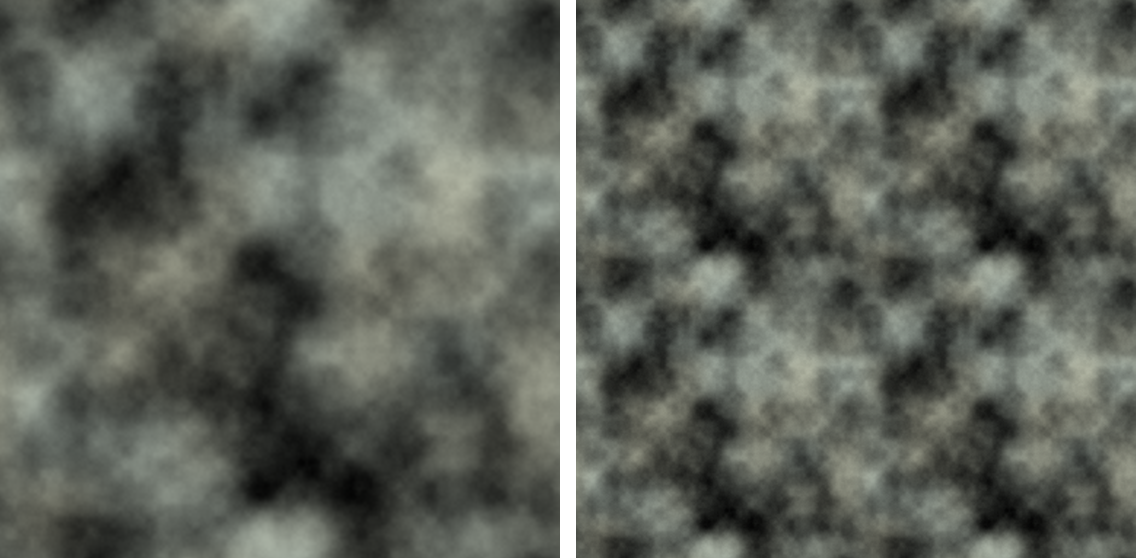
Left, the tile; right, the same tile 2 across and 2 down.
Give the GLSL for this texture, as a Shadertoy shader.

```glsl
// Soft grey-green clouds: wrapping value noise summed over octaves, then tinted.
// The coarsest lattice is a shuffle of evenly spaced levels, so the shares of
// dark and light stay balanced; finer lattices use an integer hash.

const int   BASE_CELLS = 6;      // coarsest cells per side, fixed by the shuffle
const int   OCTAVES    = 6;
const float GAIN       = 0.5;    // weight of each octave against the one before
const float MEAN_TONE  = 0.354;
const float CONTRAST   = 0.92;
const float DARKEST    = 0.015;
const vec3  TINT       = vec3(1.0, 1.042, 0.953);
const int   HUE_CELLS  = 7;
const float HUE_DRIFT  = 0.06;   // slow shift between warm and cool
const vec2  OCTAVE_SHIFT = vec2(0.37, 0.61);

// Integer hash of a lattice point to 0..1
float hash(ivec2 p, int seed) {
    uint h = uint(p.x) * 1597334673u ^ uint(p.y) * 3812015801u ^ uint(seed) * 2798796415u;
    h = (h ^ (h >> 16)) * 2146121005u;
    h = (h ^ (h >> 15)) * 2221713035u;
    h ^= h >> 16;
    return float(h >> 8) / 16777216.0;
}

// Fifth power modulo 37, which permutes 0..36
int powerShuffle(int n) {
    int square = n * n % 37;
    return square * square % 37 * n % 37;
}

// Every coarse lattice point gets its own level in 0..1
float shuffledLevel(ivec2 p) {
    int index = p.y * BASE_CELLS + p.x + 1;
    return float(powerShuffle((powerShuffle(index) + 11) % 37)) / 36.0;
}

float latticeValue(ivec2 p, int cells, int seed) {
    p = (p + cells) % cells;
    return seed == 0 ? shuffledLevel(p) : hash(p, seed);
}

// Value noise that wraps after one canvas
float valueNoise(vec2 uv, int cells, int seed) {
    vec2 p = uv * float(cells) + OCTAVE_SHIFT * float(seed);
    ivec2 i = ivec2(floor(p));
    vec2 f = fract(p);
    vec2 w = f * f * f * (f * (f * 6.0 - 15.0) + 10.0);
    float a = latticeValue(i, cells, seed);
    float b = latticeValue(i + ivec2(1, 0), cells, seed);
    float c = latticeValue(i + ivec2(0, 1), cells, seed);
    float d = latticeValue(i + ivec2(1, 1), cells, seed);
    return mix(mix(a, b, w.x), mix(c, d, w.x), w.y);
}

// Octave sum, normalised to 0..1
float clouds(vec2 uv) {
    float sum = 0.0, total = 0.0, weight = 1.0;
    int cells = BASE_CELLS;
    for (int octave = 0; octave < OCTAVES; octave++) {
        sum += weight * valueNoise(uv, cells, octave);
        total += weight;
        weight *= GAIN;
        cells *= 2;
    }
    return sum / total;
}

void mainImage(out vec4 fragColor, in vec2 fragCoord) {
    vec2 uv = fragCoord / iResolution.xy;
    float tone = max(MEAN_TONE + CONTRAST * (clouds(uv) - 0.5), DARKEST);
    float warmth = HUE_DRIFT * (valueNoise(uv, HUE_CELLS, 9) - 0.5);
    vec3 color = tone * TINT * (1.0 + warmth * vec3(1.0, 0.0, -1.0));
    fragColor = vec4(color, 1.0);
}
```
